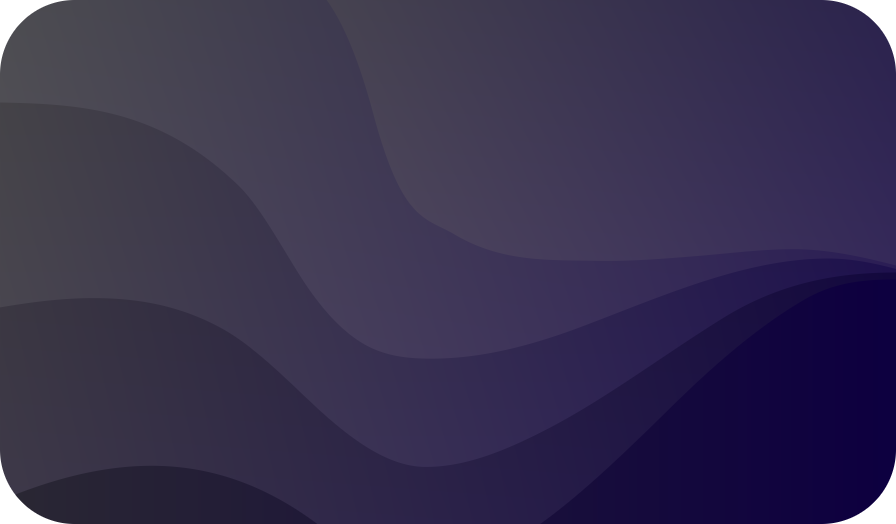
This background is drawn by a Shadertoy shader. Its source:

```glsl
// Overlapping dusk-coloured waves on a rounded card, grey at left to indigo at right.
// Each crest is a cubic Hermite curve y(x); every layer below it is filled with
// its own planar colour ramp, and crests are antialiased by distance to the curve.

const vec2  CARD   = vec2(7.68, 4.5);   // card size in design units, y points down
const float CORNER = 0.64;              // corner radius
const vec3  PAPER  = vec3(1.0);         // colour outside the card

// Crest knots: x, y, slope
const int KNOTS = 8;
const vec3 CREST_A[KNOTS] = vec3[KNOTS](
    vec3(2.80, 0.00, 1.40), vec3(3.20, 0.98, 3.75), vec3(3.40, 1.56, 2.10), vec3(3.89, 2.01, 0.60),
    vec3(5.12, 2.24, 0.02), vec3(5.96, 2.20, -0.08), vec3(6.80, 2.14, 0.00), vec3(7.68, 2.28, 0.26));
const vec3 CREST_B[KNOTS] = vec3[KNOTS](
    vec3(0.00, 0.88, 0.02), vec3(2.05, 1.60, 0.98), vec3(2.56, 2.35, 1.60), vec3(3.21, 3.00, 0.42),
    vec3(3.70, 3.08, 0.00), vec3(5.00, 2.80, -0.38), vec3(7.10, 2.22, 0.00), vec3(7.68, 2.31, 0.27));
const vec3 CREST_C[KNOTS] = vec3[KNOTS](
    vec3(0.00, 2.64, -0.17), vec3(0.80, 2.56, 0.00), vec3(1.90, 2.82, 0.55), vec3(2.65, 3.44, 0.95),
    vec3(3.65, 4.01, 0.00), vec3(4.70, 3.68, -0.52), vec3(6.20, 2.73, -0.62), vec3(7.68, 2.34, 0.00));
const vec3 CREST_D[KNOTS] = vec3[KNOTS](
    vec3(0.00, 4.30, -0.42), vec3(1.30, 4.00, 0.00), vec3(2.72, 4.50, 0.75), vec3(3.65, 4.90, 0.00),
    vec3(4.63, 4.50, -0.72), vec3(5.80, 3.45, -0.98), vec3(6.90, 2.57, -0.58), vec3(7.68, 2.40, 0.00));

// Layer ramps: colour at top left, change across, change down
const mat3 SKY    = mat3(0.336, 0.334, 0.320,  -0.170, -0.200, -0.020,  0.080, 0.050, 0.100);
const mat3 HAZE   = mat3(0.300, 0.300, 0.315,  -0.160, -0.200, -0.020,  0.055, 0.030, 0.075);
const mat3 SLOPE  = mat3(0.258, 0.255, 0.265,  -0.165, -0.205,  0.000,  0.045, 0.030, 0.075);
const mat3 VALLEY = mat3(0.210, 0.205, 0.215,  -0.155, -0.185, -0.010,  0.035, 0.020, 0.075);
const mat3 DEEP   = mat3(0.165, 0.155, 0.200,  -0.115, -0.160,  0.050,  0.000, 0.000, 0.000);

// Height and slope of a crest at x; straight before the first knot
vec2 crestAt(float x, vec3 knots[KNOTS]) {
    vec2 result = vec2(knots[0].y + knots[0].z * (x - knots[0].x), knots[0].z);
    for (int i = 0; i < KNOTS - 1; i++) {
        vec3 a = knots[i], b = knots[i + 1];
        if (x < a.x) break;
        float span = b.x - a.x;
        float t = (x - a.x) / span, s = 1.0 - t;
        float rise = b.y - a.y;
        float height = a.y + rise * t * t * (3.0 - 2.0 * t)
                     + span * t * s * (a.z * s - b.z * t);
        float slope = 6.0 * t * s * rise / span
                    + a.z * s * (1.0 - 3.0 * t) + b.z * t * (1.0 - 3.0 * s);
        result = vec2(height, slope);
    }
    return result;
}

// Coverage of the region below a crest
float below(vec2 p, vec3 knots[KNOTS], float pixel) {
    vec2 crest = crestAt(p.x, knots);
    float dist = (p.y - crest.x) * inversesqrt(1.0 + crest.y * crest.y);
    return clamp(dist / pixel + 0.5, 0.0, 1.0);
}

vec3 ramp(mat3 layer, vec2 uv) {
    return layer * vec3(1.0, uv);
}

float roundedBox(vec2 p, vec2 halfSize, float radius) {
    vec2 q = abs(p) - halfSize + radius;
    return length(max(q, 0.0)) + min(max(q.x, q.y), 0.0) - radius;
}

void mainImage(out vec4 fragColor, in vec2 fragCoord) {
    vec2 uv = fragCoord / iResolution.xy;
    uv.y = 1.0 - uv.y;
    vec2 p = uv * CARD;
    float pixel = CARD.y / iResolution.y;

    // Layers from back to front
    vec3 color = ramp(HAZE, uv);
    color = mix(ramp(SKY, uv), color, below(p, CREST_A, pixel));
    color = mix(color, ramp(SLOPE, uv), below(p, CREST_B, pixel));
    color = mix(color, ramp(VALLEY, uv), below(p, CREST_C, pixel));
    color = mix(color, ramp(DEEP, uv), below(p, CREST_D, pixel));

    // Rounded card on paper
    float edge = roundedBox(p - 0.5 * CARD, 0.5 * CARD, CORNER);
    color = mix(color, PAPER, clamp(edge / pixel + 0.5, 0.0, 1.0));

    fragColor = vec4(clamp(color, 0.0, 1.0), 1.0);
}
```
